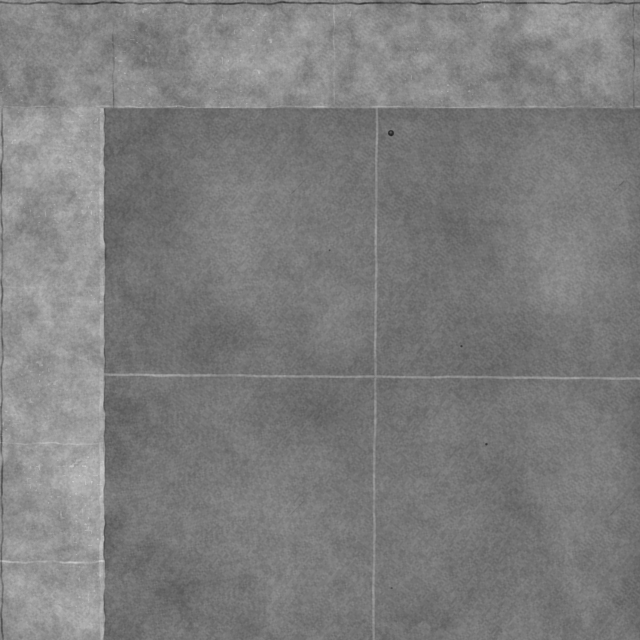
Write a three.js fragment shader that draws this texture.

```glsl
varying vec2 vUv;

const float FLOOR_TONE = 0.455;
const float TOP_TONE = 0.535;
const float SIDE_TONE = 0.588;
const float SIDE_EDGE = 0.163;
const float TOP_EDGE = 0.831;
const vec2 GROUT = vec2(0.5865, 0.4115);
const float GROUT_HALF = 0.0018;
const float SOFT = 0.0014;
const float TILE = 0.5;
const float STAIN = 1.2;
const float GRAIN = 0.075;

float hash(vec2 p) {
  return fract(sin(dot(p, vec2(127.1, 311.7))) * 43758.5453);
}
float noise(vec2 p) {
  vec2 i = floor(p), f = fract(p);
  f = f * f * (3.0 - 2.0 * f);
  return mix(mix(hash(i), hash(i + vec2(1.0, 0.0)), f.x),
             mix(hash(i + vec2(0.0, 1.0)), hash(i + 1.0), f.x), f.y);
}
// Layered noise centred on zero
float fbm(vec2 p) {
  float sum = 0.0, amp = 0.5;
  for (int i = 0; i < 6; i++) {
    sum += amp * (noise(p) - 0.5);
    p = mat2(1.6, 1.2, -1.2, 1.6) * p + 7.3;
    amp *= 0.62;
  }
  return sum;
}
// Warped noise with torn, flaky outlines
float flakes(vec2 p) {
  vec2 warp = vec2(fbm(p + 4.1), fbm(p + 19.7));
  return smoothstep(-0.18, 0.18, fbm(p + 1.6 * warp)) - 0.5;
}
float blot(vec2 p, float x, float y, float w, float h) {
  vec2 d = (p - vec2(x, y)) / vec2(w, h);
  return exp(-dot(d, d));
}
float stroke(float d, float halfWidth) {
  return 1.0 - smoothstep(halfWidth - SOFT, halfWidth + SOFT, abs(d));
}
float segment(vec2 p, vec2 a, vec2 b) {
  vec2 ab = b - a;
  return length(p - a - ab * clamp(dot(p - a, ab) / dot(ab, ab), 0.0, 1.0));
}
float pit(vec2 p, float x, float y, float radius) {
  return stroke(length(p - vec2(x, y)), radius);
}

float floorTone(vec2 p) {
  // Broad stains
  float light = 0.050 * blot(p, 0.39, 0.65, 0.11, 0.14) + 0.055 * blot(p, 0.87, 0.62, 0.09, 0.13)
    + 0.030 * blot(p, 0.40, 0.20, 0.13, 0.12) + 0.038 * blot(p, 0.92, 0.23, 0.07, 0.12)
    + 0.030 * blot(p, 0.52, 0.49, 0.06, 0.05) + 0.025 * blot(p, 0.44, 0.10, 0.06, 0.07);
  float dark = 0.045 * blot(p, 0.25, 0.69, 0.07, 0.09) + 0.035 * blot(p, 0.70, 0.66, 0.08, 0.08)
    + 0.035 * blot(p, 0.33, 0.48, 0.06, 0.05) + 0.035 * blot(p, 0.80, 0.45, 0.10, 0.06)
    + 0.040 * blot(p, 0.20, 0.34, 0.06, 0.08) + 0.030 * blot(p, 0.49, 0.36, 0.09, 0.05)
    + 0.035 * blot(p, 0.24, 0.10, 0.08, 0.07);
  dark += 0.035 * exp((p.y - TOP_EDGE) / 0.035) + 0.025 * exp((SIDE_EDGE - p.x) / 0.03)
    + 0.025 * exp((p.x - 1.0) / 0.025);
  float tone = FLOOR_TONE + STAIN * (light - dark) + 0.065 * fbm(p * 9.0) + 0.065 * fbm(p * 34.0 + 3.0);

  // Flaky wear near the wall and the lower edge
  float wear = exp((SIDE_EDGE - p.x) / 0.07) + exp(-p.y / 0.10);
  tone += (0.008 + 0.045 * min(wear, 1.0)) * flakes(p * 17.0 + 11.0);

  // Scratches repeating with the slab
  float scratch = segment(mod(p, TILE), vec2(0.453, 0.195), vec2(0.475, 0.217));
  tone -= 0.09 * stroke(scratch, 0.0008) * noise(p * 160.0);

  // Pale, patchy grout, slightly out of true
  vec2 d = p - GROUT - 0.007 * vec2(p.y - 0.45, GROUT.x - p.x);
  d += 0.0016 * (vec2(noise(p.yy * 24.0), noise(p.xx * 24.0 + 5.0)) - 0.5);
  float grout = max(stroke(d.x, GROUT_HALF) * 0.85, stroke(d.y, GROUT_HALF));
  tone += grout * (0.05 + 0.09 * noise(p * 28.0) + 0.06 * noise(p * 140.0));

  // Small holes
  tone -= 0.32 * pit(p, 0.611, 0.792, 0.0046) - 0.17 * pit(p, 0.6105, 0.793, 0.0018);
  tone -= 0.22 * (pit(p, 0.721, 0.459, 0.0016) + pit(p, 0.760, 0.306, 0.0018));
  return tone - 0.18 * (pit(p, 0.612, 0.081, 0.0015) + pit(p, 0.515, 0.609, 0.0012));
}

float borderTone(vec2 p, float isTop) {
  float tone = mix(SIDE_TONE, TOP_TONE, isTop);
  tone += 0.08 * fbm(p * 11.0 + 20.0) + 0.16 * fbm(p * 42.0) + 0.055 * flakes(p * 15.0 + 30.0);

  // Weathered patches
  tone += 0.07 * blot(p, 0.09, 0.76, 0.07, 0.045) + 0.06 * blot(p, 0.13, 0.25, 0.05, 0.05)
    + 0.07 * blot(p, 0.90, 0.96, 0.06, 0.04) + 0.05 * blot(p, 0.44, 0.92, 0.08, 0.05)
    - 0.05 * blot(p, 0.23, 0.94, 0.05, 0.05) - 0.04 * blot(p, 0.06, 0.91, 0.06, 0.05)
    - 0.03 * blot(p, 0.06, 0.63, 0.05, 0.03);
  tone += 0.09 * smoothstep(0.82, 0.97, noise(p * 210.0)) * smoothstep(0.4, 0.8, noise(p * 15.0));

  // Chipped joints
  float chip = noise(p * 60.0 + 9.0);
  vec2 q = p + 0.003 * (vec2(noise(p.yy * 50.0), noise(p.xx * 50.0)) - 0.5);
  float topJoint = 0.22 * stroke(q.x - 0.177, 0.001) + 0.20 * stroke(q.x - 0.990, 0.001);
  float sideJoint = 0.05 * stroke(q.y - 0.551, 0.001) + 0.12 * stroke(q.y - 0.307, 0.001)
    + 0.20 * stroke(q.y - 0.122, 0.0015);
  tone += mix(sideJoint * chip, 0.12 * stroke(q.x - 0.522, 0.001) * chip - topJoint * (0.85 - chip), isTop);
  tone -= 0.24 * isTop * stroke(q.y - 0.995, 0.0015) * (0.4 + chip);
  tone -= 0.18 * (1.0 - isTop) * stroke(q.x - 0.003, 0.0014) * (0.4 + chip);
  float rim = mix(stroke(q.x - SIDE_EDGE + 0.004, 0.003), stroke(q.y - TOP_EDGE - 0.002, 0.001), isTop);
  return tone + 0.13 * rim * chip;
}

void main() {
  vec2 p = vUv;
  float isTop = smoothstep(TOP_EDGE - SOFT, TOP_EDGE + SOFT, p.y);
  float edge = SIDE_EDGE + 0.003 * (noise(p.yy * 60.0) - 0.5);
  float inFloor = smoothstep(edge - SOFT, edge + SOFT, p.x) * (1.0 - isTop);
  float tone = mix(borderTone(p, isTop), floorTone(vec2(max(p.x, SIDE_EDGE), min(p.y, TOP_EDGE))), inFloor);
  tone -= 0.09 * stroke(p.x - edge - 0.001, 0.001) * (1.0 - isTop) * noise(p.yy * 40.0);

  // Fine grain, turned off the axes
  vec2 g = mat2(0.8, 0.6, -0.6, 0.8) * p;
  tone += GRAIN * (noise(g * 360.0) - 0.5) + 0.4 * GRAIN * (noise(g * 170.0) - 0.5);
  gl_FragColor = vec4(vec3(clamp(tone, 0.0, 1.0)), 1.0);
}
```
